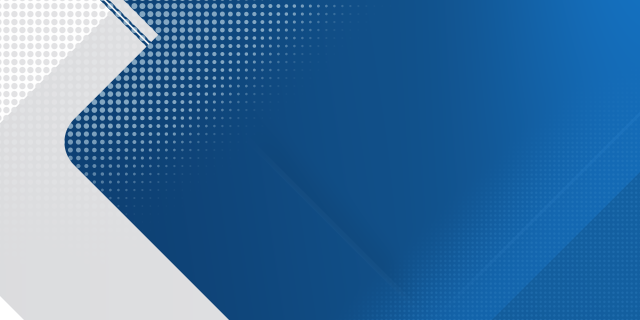
Write a Shadertoy shader that draws this background.

```glsl
const float DIAG = 0.70710678;
const vec3 NAVY = vec3(0.055, 0.255, 0.455);
const vec3 MID_BLUE = vec3(0.067, 0.315, 0.54);
const vec3 BRIGHT_BLUE = vec3(0.08, 0.44, 0.75);
const vec3 CORNER_BLUE = vec3(0.075, 0.37, 0.62);
const vec3 PALE_BLUE = vec3(0.64, 0.76, 0.84);
const vec3 SILVER = vec3(0.865, 0.868, 0.876);

// Coverage of a signed distance, negative inside
float fill(float dist, float pixel) {
    return clamp(0.5 - dist / pixel, 0.0, 1.0);
}

float stripe(float coord, float center, float halfWidth, float pixel) {
    return fill((abs(coord - center) - halfWidth) * DIAG, pixel);
}

float dotGrid(vec2 p, vec2 origin, float spacing, float radius, float pixel) {
    vec2 cell = mod(p - origin + 0.5 * spacing, spacing) - 0.5 * spacing;
    return fill(length(cell) - radius, pixel) * step(0.0001, radius);
}

// Right-angled wedge with a rounded tip; sides holds distances to its edges
float roundedWedge(vec2 sides, float radius) {
    vec2 q = radius - sides;
    return length(max(q, 0.0)) + min(max(q.x, q.y), 0.0) - radius;
}

vec3 blueField(vec2 p, float rise, float fall, float pixel) {
    vec3 color = mix(NAVY, MID_BLUE, smoothstep(0.35, 1.45, p.x + 0.15 * p.y));
    color = mix(color, BRIGHT_BLUE, smoothstep(1.2, 2.05, p.x) * mix(0.5, 1.0, p.y));

    // Soft diagonal ray and the shade beside it
    float rayFade = smoothstep(0.76, 0.9, p.x) * (1.0 - smoothstep(1.2, 1.36, p.x));
    float shade = smoothstep(1.32, 1.34, rise) * (1.0 - smoothstep(1.34, 1.5, rise));
    color *= 1.0 - 0.05 * shade * rayFade;
    color += 0.018 * stripe(rise, 1.338, 0.012, pixel) * rayFade;

    // Bright band with a crisp lower edge
    float band = smoothstep(1.0, 1.5, fall) * fill((fall - 1.538) * DIAG, pixel);
    color = mix(color, vec3(0.08, 0.425, 0.725), 0.65 * band);
    float corner = fill((1.538 - fall) * DIAG, pixel);
    color = mix(color, CORNER_BLUE, 0.8 * corner);
    color += 0.025 * stripe(fall, 1.355, 0.006, pixel) * smoothstep(1.3, 1.6, p.x);

    // Fine halftone in the lower right
    float fineFade = smoothstep(1.02, 1.3, fall) * (1.0 - smoothstep(0.45, 0.85, p.y));
    float fineDots = dotGrid(p, vec2(0.0), 0.0142, 0.0037, pixel);
    return mix(color, vec3(0.2, 0.52, 0.77), 0.3 * fineDots * fineFade);
}

void mainImage(out vec4 fragColor, in vec2 fragCoord) {
    float pixel = 1.0 / iResolution.y;
    vec2 p = fragCoord * pixel;
    float rise = p.x + p.y;
    float fall = p.x - p.y;
    vec2 gridOrigin = vec2(0.020, 0.006);
    float spacing = 0.025;

    // Blue field under a halftone that shrinks to the right
    vec3 blue = blueField(p, rise, fall, pixel);
    float strength = 1.0 - smoothstep(-0.5, 0.32, fall);
    float lowFade = smoothstep(0.2, 0.65, p.y);
    float radius = mix(0.0022, 0.0092, strength) * mix(0.6, 1.0, lowFade);
    float dots = dotGrid(p, gridOrigin, spacing, radius, pixel);
    float dotAlpha = smoothstep(0.0, 0.5, strength) * mix(0.1, 0.78, lowFade);
    blue = mix(blue, PALE_BLUE, dots * dotAlpha);

    // Silver panel with white corners
    vec3 panel = SILVER + 0.015 * (p.x - 0.3);
    float paleDots = dotGrid(p, gridOrigin, spacing, 0.0085, pixel);
    panel += 0.022 * paleDots * smoothstep(0.15, 0.6, p.y);
    vec3 dotted = mix(vec3(0.995), SILVER,
        dotGrid(p, gridOrigin, spacing, 0.0098, pixel) * 0.85);
    float upperCorner = fill((fall + 0.615) * DIAG, pixel);
    panel = mix(panel, dotted, upperCorner * fill((rise - 1.33) * DIAG, pixel));
    panel = mix(panel, vec3(1.0), fill((rise - 0.075) * DIAG, pixel));

    // Slot across the arm, split by a thin white line
    panel = mix(panel, blue, stripe(rise, 1.3265, 0.0145, pixel));
    panel = mix(panel, vec3(0.96), stripe(rise, 1.327, 0.0035, pixel));

    // Panel outline: rounded notch and square arm tip
    float notch = roundedWedge(vec2(rise - 0.716, fall + 0.396) * DIAG, 0.1);
    float tip = (1.386 - rise) * DIAG;
    vec3 color = mix(panel, blue, fill(min(notch, tip), pixel));
    fragColor = vec4(color, 1.0);
}
```
